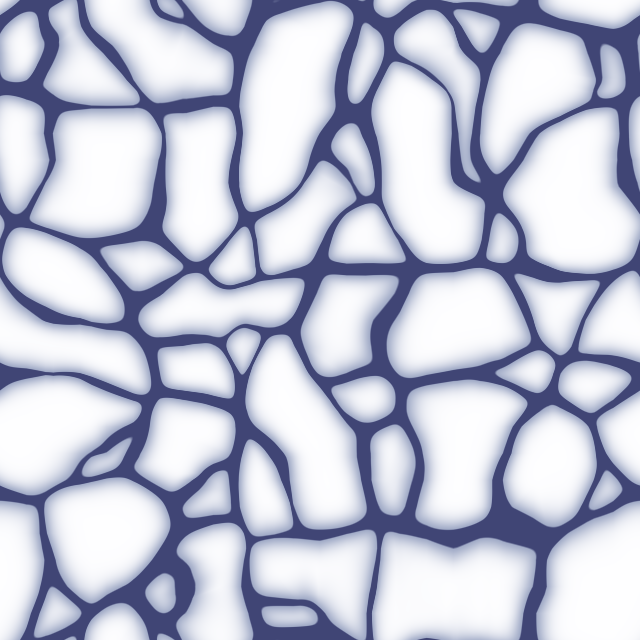
This pattern is drawn by a WebGL 1 fragment shader. Its source:

```glsl
precision highp float;
// Tiling field of rounded, bent cells parted by dark hand-cut lines with soft inner shadows.
// Cells come from a wrapped power diagram of random segments, with small sites that fill
// the gaps; a soft minimum of the border distances rounds the corners.
uniform vec2 u_resolution;

const vec3 INK = vec3(0.25, 0.27, 0.46);
const vec3 SHADOW = vec3(0.63, 0.67, 0.78);
const vec3 PAPER = vec3(0.995, 0.995, 1.0);

const float TAU = 6.28318;
const float LARGE_COUNT = 5.0;    // long sites per side
const float SMALL_COUNT = 6.0;    // gap-filling sites per side
const float LARGE_REACH = 0.1;    // longest half length of a segment
const float LARGE_BULGE = 0.006;  // largest power of a segment
const float MIN_GAP = 0.025;      // keeps crossing segments stable
const float ROUNDING = 0.0065;    // softness of the corners
const float SHADOW_WIDTH = 0.0135;

vec2 hash2(vec2 p) {
  vec2 q = vec2(dot(p, vec2(127.1, 311.7)), dot(p, vec2(269.5, 183.3)));
  return fract(sin(q) * 43758.5453);
}

vec2 wrapCell(vec2 cell, float count) {
  return floor(mod(cell + 0.5, count));
}

// Two channels of noise repeating after count cells; smoothness 0 gives straight facets
vec2 wrapNoise(vec2 p, float count, float seed, float smoothness) {
  vec2 cell = floor(p * count);
  vec2 f = fract(p * count);
  f = mix(f, f * f * (3.0 - 2.0 * f), smoothness);
  vec2 a = hash2(wrapCell(cell, count) + seed);
  vec2 b = hash2(wrapCell(cell + vec2(1.0, 0.0), count) + seed);
  vec2 c = hash2(wrapCell(cell + vec2(0.0, 1.0), count) + seed);
  vec2 d = hash2(wrapCell(cell + 1.0, count) + seed);
  return mix(mix(a, b, f.x), mix(c, d, f.x), f.y);
}

// Nearest point on the segment of a grid cell (xy) and its power distance (z)
vec3 segmentSite(vec2 p, vec2 cell, float count, float reach, float bulge) {
  vec2 id = wrapCell(cell, count) + count * 17.0;
  vec2 centre = (cell + 0.5 + 0.62 * (hash2(id) - 0.5)) / count;
  vec2 shape = hash2(id + 51.3);
  // Neighbours share a rough direction, so that segments seldom cross
  float angle = 1.3 * sin(TAU * (centre.x + 0.3)) + 1.3 * sin(TAU * (centre.y + centre.x));
  angle += 1.6 + 1.1 * (shape.x - 0.5);
  vec2 arm = reach * mix(0.2, 1.0, shape.y) * vec2(cos(angle), sin(angle));
  float t = clamp(dot(p - centre, arm) / max(dot(arm, arm), 1e-6), -1.0, 1.0);
  vec2 nearest = centre + t * arm;
  vec2 offset = p - nearest;
  return vec3(nearest, dot(offset, offset) - bulge * hash2(id + 9.7).x);
}

vec3 largeSite(vec2 p, vec2 step) {
  vec2 cell = floor(p * LARGE_COUNT) + step;
  return segmentSite(p, cell, LARGE_COUNT, LARGE_REACH, LARGE_BULGE);
}

vec3 smallSite(vec2 p, vec2 step) {
  vec2 cell = floor(p * SMALL_COUNT) + step;
  return segmentSite(p, cell, SMALL_COUNT, 0.015, 0.0002);
}

vec3 closer(vec3 a, vec3 b) {
  return b.z < a.z ? b : a;
}

// Soft-minimum term for the border between the owner and another site
float borderTerm(vec3 owner, vec3 other) {
  float gap = length(other.xy - owner.xy);
  if (gap < 1e-5) return 0.0;
  return exp(-(other.z - owner.z) / (2.0 * max(gap, MIN_GAP) * ROUNDING));
}

// Rounded distance to the border of the cell around p
float borderDistance(vec2 p) {
  vec3 owner = vec3(0.0, 0.0, 10.0);
  for (int j = -2; j <= 2; j++) {
    for (int i = -2; i <= 2; i++) {
      vec2 step = vec2(float(i), float(j));
      owner = closer(closer(owner, largeSite(p, step)), smallSite(p, step));
    }
  }
  float sum = 0.0;
  for (int j = -2; j <= 2; j++) {
    for (int i = -2; i <= 2; i++) {
      vec2 step = vec2(float(i), float(j));
      sum += borderTerm(owner, largeSite(p, step)) + borderTerm(owner, smallSite(p, step));
    }
  }
  return -ROUNDING * log(max(sum, 1e-30));
}

void main() {
  vec2 uv = gl_FragCoord.xy / u_resolution;
  float pixel = 1.0 / min(u_resolution.x, u_resolution.y);

  // Broad bends, then the faceted wobble of a cut edge
  vec2 p = uv + 0.075 * (wrapNoise(uv, 4.0, 3.0, 1.0) - 0.5);
  p += 0.009 * (wrapNoise(uv, 24.0, 41.0, 0.0) - 0.5);

  // Line of varying width with a shadow fading into each cell
  float halfWidth = mix(0.001, 0.0125, wrapNoise(uv, 14.0, 77.0, 0.0).x);
  float inside = borderDistance(p) - halfWidth;
  float shade = exp(-pow(max(inside, 0.0) / SHADOW_WIDTH, 1.4));
  vec3 fill = mix(PAPER, SHADOW, shade);
  vec3 color = mix(INK, fill, smoothstep(-0.7 * pixel, 0.7 * pixel, inside));
  gl_FragColor = vec4(color, 1.0);
}
```
